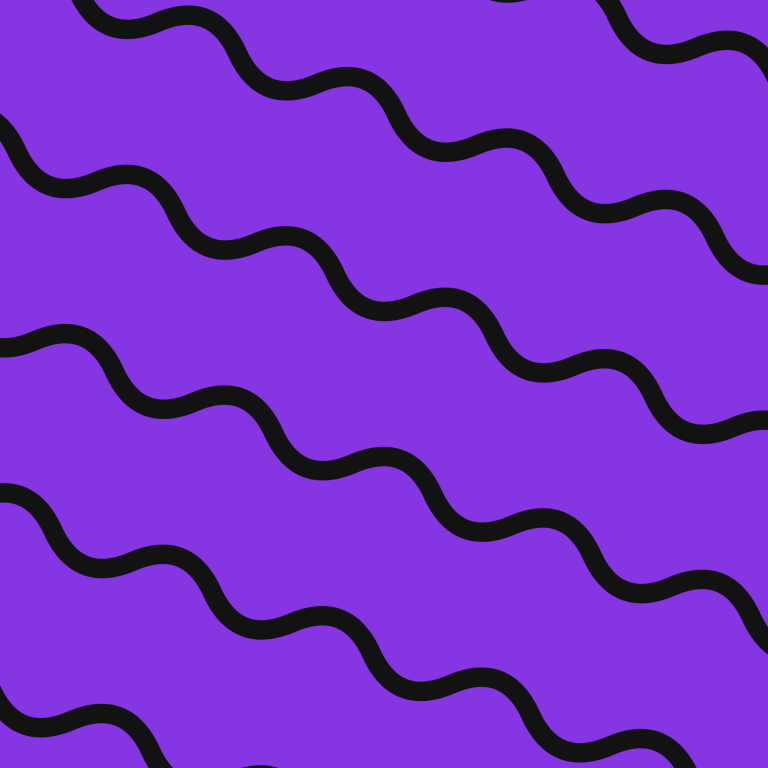
Write a WebGL 2 fragment shader that draws this pattern.

```glsl
#version 300 es
precision highp float;

uniform vec2 u_resolution;
out vec4 fragColor;

const vec3 VIOLET = vec3(0.527, 0.206, 0.885);
const vec3 INK = vec3(0.07);

const float REPEATS = 4.5;        // square cells across the canvas
const float TILT = radians(21.1); // downward slope of the lines
const float WAVE_HEIGHT = 0.122;  // in cells
const float HALF_WIDTH = 0.057;   // in cells

mat2 rotation(float angle) {
    float c = cos(angle), s = sin(angle);
    return mat2(c, s, -s, c);
}

// Alternating parabolic arcs of period 1: x is the height, y the slope.
vec2 arcWave(float s, float height) {
    float side = fract(s) < 0.5 ? 1.0 : -1.0;
    float t = fract(2.0 * s);
    return side * 4.0 * height * vec2(t * (1.0 - t), 2.0 * (1.0 - 2.0 * t));
}

// Distance to the wave, refining the nearest point by Gauss-Newton steps.
float waveDistance(vec2 p, float height) {
    float s = p.x;
    for (int i = 0; i < 7; i++) {
        vec2 w = arcWave(s, height);
        s -= (s - p.x + (w.x - p.y) * w.y) / (1.0 + w.y * w.y);
    }
    return length(vec2(s, arcWave(s, height).x) - p);
}

float strokeMask(float dist, float halfWidth, float blur) {
    return 1.0 - smoothstep(-blur, blur, dist - halfWidth);
}

void main() {
    float canvas = min(u_resolution.x, u_resolution.y);
    vec2 centred = (gl_FragCoord.xy - 0.5 * u_resolution) / canvas;

    // Tilted rows, one wavy line along the middle of each.
    vec2 cell = rotation(TILT) * centred * REPEATS;
    cell.y = fract(cell.y) - 0.5;

    float blur = 0.75 * REPEATS / canvas;
    float line = strokeMask(waveDistance(cell, WAVE_HEIGHT), HALF_WIDTH, blur);
    fragColor = vec4(mix(VIOLET, INK, line), 1.0);
}
```
